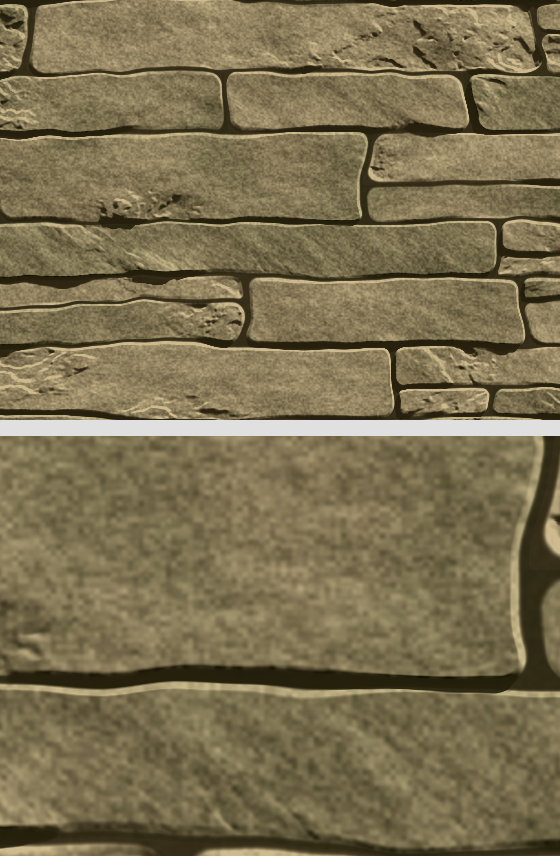
Top, the full canvas; bottom, a detail of the centre.
Write a Shadertoy shader that draws this texture.

```glsl
// Stacked ledge-stone wall in warm light from the upper right.
// Jittered courses are cut into rounded slabs forming a height field with
// rough relief, which is lit by its slope and by a short shadow march.

const vec3 SHADOW_COLOUR = vec3(0.15, 0.12, 0.05);
const vec3 LIGHT_COLOUR = vec3(0.72, 0.65, 0.49);
const vec3 MOSS_TINT = vec3(-0.015, 0.0, -0.006);
const vec2 TO_LIGHT = vec2(0.5, 0.866);
const float LIGHT_TAN = 0.9;        // rise of the light ray per unit travelled
const float COURSE_HEIGHT = 0.165;
const float SLAB_WIDTH = 0.9;
const float JITTER = 0.65;
const vec2 JOINT = vec2(0.004, 0.0012);
const float CORNER = 0.032;
const vec2 BEVEL = vec2(0.005, 0.016);   // sharpest and softest edge
const vec2 DEPTH = vec2(0.009, 0.027);   // least and most protruding face
const float RELIEF = 0.085;
const float CRAG = 0.11;
const float CRAG_STEPS = 8.0;
const float BASE_TONE = 0.68;
const float SLOPE_GAIN = 0.34;
const float SAND = 0.24;
const int SHADOW_STEPS = 12;
const float SHADOW_REACH = 0.034;

struct Slab {
    vec2 key;     // random identity
    float rise;   // 0 in the joint, 1 on the face
    float depth;  // how far the face stands out
};

float hash(vec2 p) {
    vec3 q = fract(vec3(p.xyx) * 0.1031);
    q += dot(q, q.yzx + 33.33);
    return fract((q.x + q.y) * q.z);
}

float noise(vec2 p) {
    vec2 i = floor(p), f = fract(p);
    f = f * f * (3.0 - 2.0 * f);
    return mix(mix(hash(i), hash(i + vec2(1, 0)), f.x),
               mix(hash(i + vec2(0, 1)), hash(i + vec2(1, 1)), f.x), f.y);
}

// Layered noise centred on zero
float fbm(vec2 p, int octaves) {
    float sum = 0.0, amp = 0.5;
    for (int i = 0; i < octaves; i++) {
        sum += amp * (noise(p) - 0.5);
        p = mat2(1.6, 1.2, -1.2, 1.6) * p + 17.3;
        amp *= 0.5;
    }
    return sum;
}

float boundary(float i, float seed) {
    return i + JITTER * (hash(vec2(i, seed)) - 0.5);
}

// Start, end and index of the jittered interval around x
vec3 span(float x, float seed) {
    float i = floor(x);
    if (x < boundary(i, seed)) i -= 1.0;
    else if (x >= boundary(i + 1.0, seed)) i += 1.0;
    return vec3(boundary(i, seed), boundary(i + 1.0, seed), i);
}

Slab findSlab(vec2 p) {
    float bevel = mix(BEVEL.x, BEVEL.y, noise(p * 9.0 + 60.0));
    // Uneven joints
    p += vec2(0.05, 0.026) * (vec2(noise(p * 7.0 + 9.0), noise(p * vec2(2.5, 4.0))) - 0.5);
    p += 0.011 * (vec2(noise(p * 21.0), noise(p * 17.0 + 40.0)) - 0.5);

    vec3 row = span(p.y / COURSE_HEIGHT + 3.0, 7.0);
    float shift = 5.0 * hash(vec2(row.z, 3.0));
    vec3 col = span(p.x / SLAB_WIDTH + shift, 20.0 + row.z);
    vec2 lo = vec2((col.x - shift) * SLAB_WIDTH, (row.x - 3.0) * COURSE_HEIGHT);
    vec2 hi = vec2((col.y - shift) * SLAB_WIDTH, (row.y - 3.0) * COURSE_HEIGHT);
    vec2 key = vec2(col.z, row.z);

    // Split tall slabs into layers, then some layers into shorter pieces
    if (hi.y - lo.y > 0.13 && hash(key + 41.0) < 0.6) {
        float cut = mix(lo.y, hi.y, mix(0.33, 0.67, hash(key + 52.0)));
        if (p.y < cut) hi.y = cut; else { lo.y = cut; key += 100.0; }
    }
    if (hash(key + 63.0) < 0.35) {
        float cut = mix(lo.x, hi.x, mix(0.3, 0.7, hash(key + 74.0)));
        if (p.x < cut) hi.x = cut; else { lo.x = cut; key += 200.0; }
    }

    // Rounded box distance
    vec2 halfSize = 0.5 * (hi - lo) - JOINT;
    float radius = min(CORNER, 0.6 * min(halfSize.x, halfSize.y));
    vec2 q = abs(p - 0.5 * (lo + hi)) - halfSize + radius;
    float d = length(max(q, 0.0)) + min(max(q.x, q.y), 0.0) - radius;
    return Slab(key, smoothstep(0.0, bevel, -d), mix(DEPTH.x, DEPTH.y, hash(key + 85.0)));
}

// Slab height with weathered relief and broken ledges
float height(vec2 p, int octaves) {
    Slab s = findSlab(p);
    float angle = 1.3 * (hash(s.key + 11.0) - 0.55);
    float c = cos(angle), n = sin(angle);
    vec2 grain = mat2(c, -n, n, c) * p * vec2(mix(0.6, 1.0, hash(s.key + 22.0)), 1.15);
    grain += 37.0 * vec2(hash(s.key + 33.0), hash(s.key + 44.0));
    float patchy = smoothstep(0.5, 0.72, noise(grain * 4.5 + 80.0));
    float level = CRAG_STEPS * fbm(grain * 8.0 + 50.0, 5);
    float ledge = (floor(level) + smoothstep(0.5, 1.0, fract(level))) / CRAG_STEPS;
    float relief = RELIEF * (0.85 + 0.4 * patchy) * fbm(grain * 5.5, octaves);
    return s.rise * (s.depth + relief + CRAG * patchy * ledge);
}

void mainImage(out vec4 fragColor, in vec2 fragCoord) {
    vec2 p = fragCoord / iResolution.y;
    Slab s = findSlab(p);

    // Slope towards the light
    vec2 e = 0.0014 * TO_LIGHT;
    float slope = (height(p - e, 6) - height(p + e, 6)) / 0.0028;

    // Shadow cast by neighbours and ledges
    float ground = height(p, 3), cover = 0.0;
    for (int i = 1; i <= SHADOW_STEPS; i++) {
        float r = SHADOW_REACH * float(i) / float(SHADOW_STEPS);
        cover = max(cover, height(p + TO_LIGHT * r, 3) - ground - r * LIGHT_TAN);
    }
    float shadow = smoothstep(0.0, 0.005, cover);

    // Stone tone, stains and sandy grain
    float stain = hash(s.key + 96.0) - 0.5 + 1.3 * fbm(p * 6.0 + 20.0, 4);
    float sand = SAND * (noise(p * 230.0) + 0.6 * noise(p * 120.0 + 7.0) - 0.8);
    float tone = BASE_TONE + 0.2 * stain + sand + SLOPE_GAIN * clamp(slope, -1.8, 1.3);
    tone *= mix(0.15, 1.0, smoothstep(0.0, 0.4, s.rise)) * mix(1.0, 0.08, shadow);

    vec3 colour = mix(SHADOW_COLOUR, LIGHT_COLOUR, clamp(tone, -0.1, 1.15));
    colour += MOSS_TINT * clamp(-2.0 * stain, 0.0, 1.0);
    fragColor = vec4(colour, 1.0);
}
```
